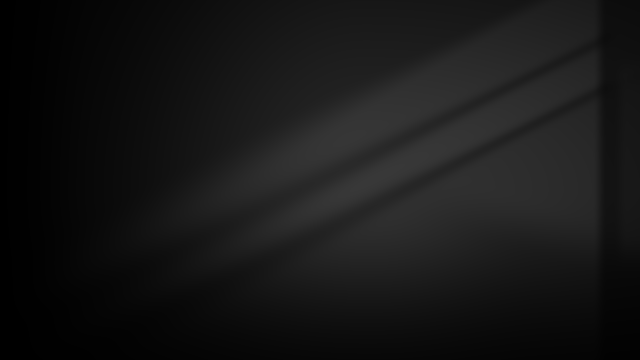
Write a Shadertoy shader that draws this background.

```glsl
// Window light falling across a dark wall: a wide slanted beam, crossed by
// two soft bar shadows and cut by an upright post near the right side.
// Built from an uneven Gaussian glow multiplied by soft line-distance masks.

const vec3 WALL_TINT = vec3(1.0);
const float PEAK_LIGHT = 0.222;       // brightest wall value
const float UNLIT_LEVEL = 0.68;       // wall above the beam
const float LOWER_LEVEL = 0.88;       // wall below the second bar
const vec2 GLOW_CENTER = vec2(0.57, 0.47);
const vec2 GLOW_NEAR = vec2(0.345, 0.34);  // falloff to the left and below
const vec2 GLOW_FAR = vec2(0.78, 0.72);    // falloff to the right and above

// Lines are (slope, height at x = 0), in units of canvas height.
const vec2 BEAM_EDGE = vec2(0.533, 0.197);
const int BAR_COUNT = 2;
const vec2 BARS[BAR_COUNT] = vec2[](vec2(0.494, 0.060), vec2(0.503, -0.090));
const vec2 BAR_DEPTH = vec2(0.23, 0.29);     // shadow depth at left and right
const vec2 BLUR_RANGE = vec2(0.046, 0.017);  // blur at left and at right

const vec2 POST_SIDES = vec2(0.938, 0.966);  // fractions of canvas width
const float POST_LEVEL = 0.48;
const float BEYOND_POST_LEVEL = 0.64;

// Signed distance to a slanted line, positive above it.
float lineDistance(vec2 p, vec2 line) {
    return (p.y - line.x * p.x - line.y) * inversesqrt(1.0 + line.x * line.x);
}

// Gaussian with a separate spread on each side of its center.
float wallGlow(vec2 uv) {
    vec2 d = uv - GLOW_CENTER;
    vec2 spread = mix(GLOW_NEAR, GLOW_FAR, step(0.0, d));
    d /= spread;
    return exp(-dot(d, d)) * smoothstep(-0.04, 0.15, uv.x);
}

// The beam, its lower side and the bar shadows sharpen towards the window.
float slantedLight(vec2 p, float x) {
    float nearWindow = smoothstep(0.3, 0.85, x);
    float blur = mix(BLUR_RANGE.x, BLUR_RANGE.y, nearWindow);
    float depth = mix(BAR_DEPTH.x, BAR_DEPTH.y, nearWindow);
    depth *= smoothstep(0.97, 0.93, x);
    float edge = lineDistance(p, BEAM_EDGE);
    float light = mix(1.0, UNLIT_LEVEL, smoothstep(-1.5 * blur, 1.5 * blur, edge));
    float lower = lineDistance(p, BARS[BAR_COUNT - 1]);
    light *= mix(LOWER_LEVEL, 1.0, smoothstep(-blur, blur, lower));
    for (int i = 0; i < BAR_COUNT; i++) {
        float d = lineDistance(p, BARS[i]) / blur;
        light *= 1.0 - depth * exp(-d * d);
    }
    return light;
}

// Shaded sill in the lower right, fading in from the middle.
float sillShade(vec2 p) {
    float below = smoothstep(0.06, -0.10, lineDistance(p, vec2(-0.31, 0.845)));
    return 1.0 - 0.24 * below * smoothstep(1.05, 1.5, p.x);
}

// Upright post and the dim strip of lit wall beyond it.
float postShade(vec2 uv) {
    float enter = smoothstep(-0.012, 0.010, uv.x - POST_SIDES.x);
    float leave = smoothstep(-0.008, 0.014, uv.x - POST_SIDES.y);
    float strip = smoothstep(0.24, 0.34, uv.y) * smoothstep(0.86, 0.74, uv.y);
    float beyond = mix(POST_LEVEL, BEYOND_POST_LEVEL, strip);
    return mix(1.0, mix(POST_LEVEL, beyond, leave), enter);
}

void mainImage(out vec4 fragColor, in vec2 fragCoord) {
    vec2 uv = fragCoord / iResolution.xy;
    vec2 p = fragCoord / iResolution.y;
    float light = PEAK_LIGHT * wallGlow(uv) * slantedLight(p, uv.x);
    light *= sillShade(p) * postShade(uv);
    fragColor = vec4(WALL_TINT * light, 1.0);
}
```
